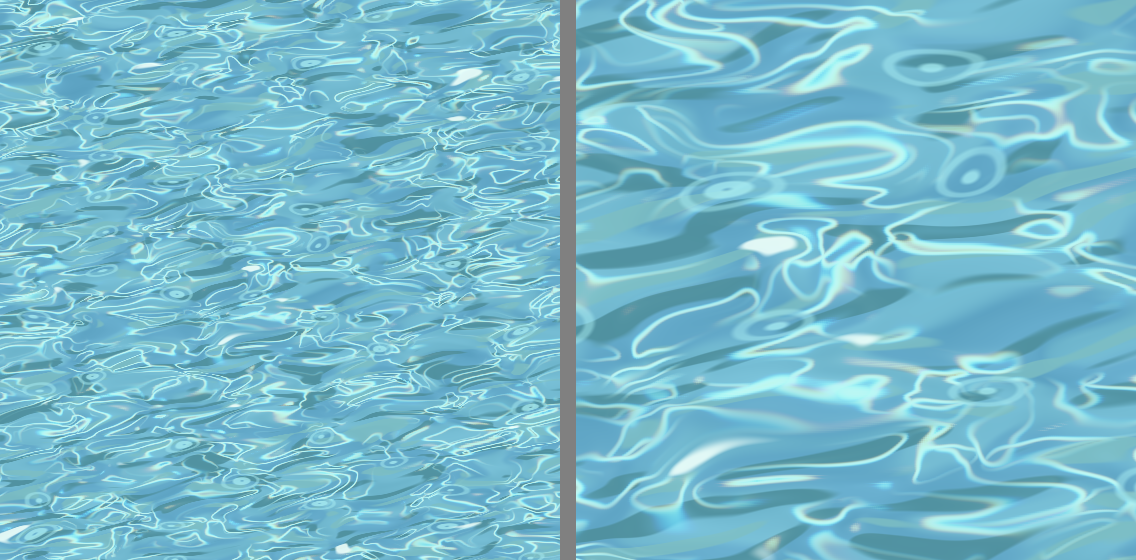
Left: the whole. Right: its middle third, enlarged.
This texture is drawn by a WebGL 2 fragment shader. Its source:

```glsl
#version 300 es
precision highp float;

uniform vec2 u_resolution;
out vec4 fragColor;

vec2 hash(vec2 cell) {
    uvec2 h = uvec2(ivec2(cell)) * uvec2(1597u, 3571u);
    uint n = (h.x ^ h.y) * 747796u + 28913u;
    n = (n ^ (n >> 15)) * 277803u;
    n ^= n >> 13;
    uint m = (n ^ (n >> 7)) * 92821u;
    return vec2(n & 65535u, (m >> 8) & 65535u) / 65536.0;
}

float cornerSlope(vec2 cell, vec2 offset) {
    float angle = 6.2832 * hash(cell).x;
    return dot(vec2(cos(angle), sin(angle)), offset);
}

float gradientNoise(vec2 p) {
    vec2 i = floor(p), f = p - i;
    vec2 s = f * f * f * (f * (f * 6.0 - 15.0) + 10.0);
    vec2 e = vec2(0.0, 1.0);
    return mix(mix(cornerSlope(i, f), cornerSlope(i + e.yx, f - e.yx), s.x),
               mix(cornerSlope(i + e, f - e), cornerSlope(i + 1.0, f - 1.0), s.x), s.y);
}

vec2 noisePair(vec2 p) {
    return vec2(gradientNoise(p + 13.7), gradientNoise(p + 71.3));
}

// Distance in height to the nearest contour, spread slightly per channel
vec3 contourDistance(float height, float spacing) {
    vec3 split = height + vec3(-0.012, 0.0, 0.012);
    return abs(fract(split / spacing) - 0.5) * spacing;
}

// Sharp line that keeps a least width on steep slopes
vec3 contourLine(float height, vec3 dist) {
    float slope = fwidth(height) * u_resolution.y / 512.0;
    float width = min(0.04 + 0.5 * slope, 0.14);
    return 1.0 - smoothstep(0.15 * width, width, dist);
}

void main() {
    vec2 uv = gl_FragCoord.xy / u_resolution;
    vec2 slanted = vec2(uv.x, uv.y - 0.11 * uv.x);

    // Stretched, folded water surface
    vec2 p = slanted * vec2(13.0, 35.0);
    vec2 warp = noisePair(p * 0.7);
    p += warp * vec2(1.0, 0.7);
    p += 0.22 * noisePair(p * 2.0 + 40.0);

    // Blue facets
    float facet = gradientNoise(p * vec2(0.8, 0.75) + 25.0);
    vec3 color = mix(vec3(0.385, 0.66, 0.785), vec3(0.445, 0.725, 0.815),
                     smoothstep(-0.12, 0.12, facet));
    color += 0.05 * gradientNoise(p * 1.4 + 90.0);

    // Dark slanted troughs with pale grey-green crests
    vec2 streak = vec2(uv.x, uv.y - 0.17 * uv.x) * vec2(10.0, 56.0) + warp * vec2(0.8, 1.1);
    float trough = gradientNoise(streak + 120.0) + 0.3 * gradientNoise(streak * 2.1 + 7.0);
    float region = gradientNoise(slanted * vec2(7.0, 15.0) + 31.0);
    color = mix(color, vec3(0.49, 0.745, 0.76), 0.8 * smoothstep(0.22, 0.32, -trough - 0.15 * region));
    color = mix(color, vec3(0.31, 0.565, 0.62), 0.95 * smoothstep(0.17, 0.28, trough + 0.25 * region));

    // Scattered oval ripples
    vec2 grid = slanted * vec2(8.0, 15.0) + 0.2 * warp + 20.0;
    vec2 cell = floor(grid);
    vec2 random = hash(cell);
    vec2 center = 0.36 + 0.28 * hash(cell + 57.0);
    float radius = length((grid - cell - center) * vec2(1.0, 1.3));
    float present = step(random.x, 0.3);
    float size = 0.15 + 0.09 * random.y;
    float inside = present * (1.0 - smoothstep(size - 0.02, size + 0.03, radius));
    float ring = present * (1.0 - smoothstep(0.01, 0.045, abs(radius - size)));
    float eye = present * (1.0 - smoothstep(0.03, 0.07, abs(radius - 0.07 * step(0.6, random.y))));

    // Bright caustic contours, broad web first and fine web second
    float height = gradientNoise(p + 5.0);
    float fineHeight = gradientNoise(p * vec2(1.4, 1.5) + 61.0);
    vec3 broad = contourDistance(height, 0.38);
    vec3 fine = contourDistance(fineHeight, 0.46);
    float strength = smoothstep(-0.26, 0.24, gradientNoise(p * 0.7 + 150.0));
    float fineStrength = smoothstep(-0.06, 0.3, gradientNoise(p * 0.65 + 210.0));
    float clear = 1.0 - 0.8 * inside;
    vec3 halo = (exp(-broad * 19.0) * strength + 0.6 * exp(-fine * 19.0) * fineStrength) * clear;
    vec3 core = max(contourLine(height, broad) * strength,
                    contourLine(fineHeight, fine) * fineStrength) * clear;
    color = mix(color, vec3(0.55, 0.83, 0.90), min(0.7 * halo, 1.0));
    color = mix(color, vec3(0.77, 0.99, 0.97), 0.88 * core);
    color = mix(color, vec3(0.66, 0.93, 0.95), max(0.5 * ring, 0.75 * eye));

    // Sparse white glints
    float glint = gradientNoise(p * vec2(0.8, 0.95) + 300.0) + 0.15 * height;
    color = mix(color, vec3(0.93, 1.0, 0.98), 0.9 * smoothstep(0.47, 0.55, glint));

    fragColor = vec4(clamp(color, 0.0, 1.0), 1.0);
}
```
